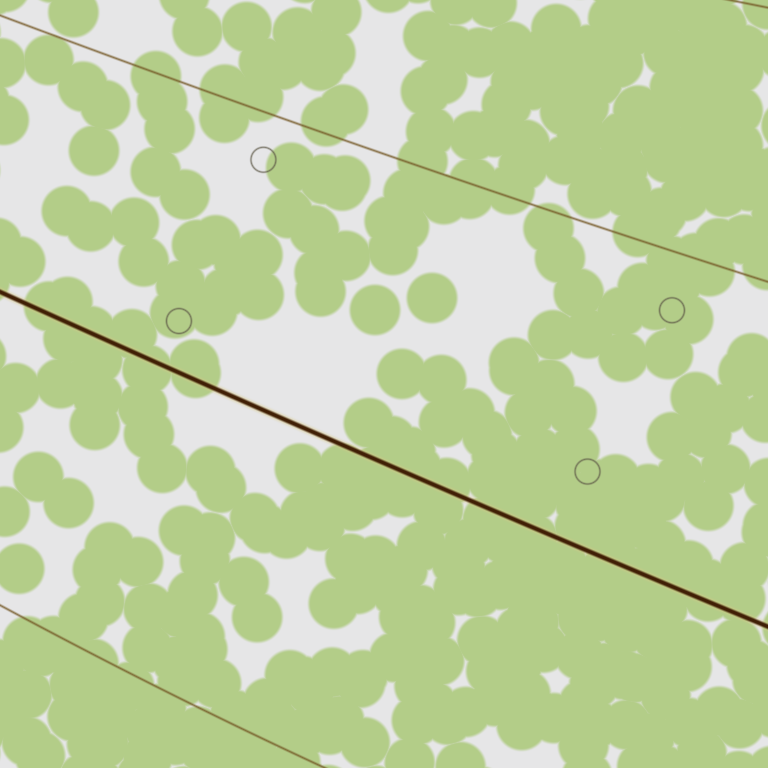
This texture map is drawn by a Shadertoy shader. Its source:

```glsl
// Map of scattered tree canopy: equal green discs merge into clumps on pale grey,
// crossed by brown contour lines and four small ring markers.
// Discs sit on a jittered grid and are kept according to a regional density.

float hash(vec2 p) {
    return fract(sin(dot(p, vec2(127.1, 311.7))) * 43758.5453);
}

vec2 hash2(vec2 p) {
    return vec2(hash(p), hash(p + 57.3));
}

float noise(vec2 p) {
    vec2 i = floor(p), f = fract(p);
    f = f * f * (3.0 - 2.0 * f);
    return mix(mix(hash(i), hash(i + vec2(1, 0)), f.x),
               mix(hash(i + vec2(0, 1)), hash(i + vec2(1, 1)), f.x), f.y);
}

// Soft round region, 1 at its centre
float blob(vec2 p, vec2 centre, vec2 size) {
    vec2 d = (p - centre) / size;
    return exp(-dot(d, d));
}

// Chance that a grid cell holds a tree
float treeDensity(vec2 p) {
    float d = 0.22 + 0.34 * noise(p * 9.0 + 4.0);
    // dense woods
    d += 0.75 * blob(p, vec2(0.95, 0.90), vec2(0.20, 0.22));
    d += 0.75 * blob(p, vec2(0.15, 0.03), vec2(0.24, 0.12));
    d += 0.65 * blob(p, vec2(0.78, 0.16), vec2(0.30, 0.20));
    d += 0.40 * blob(p, vec2(0.65, 0.40), vec2(0.12, 0.12));
    d += 0.25 * blob(p, vec2(0.55, 0.75), vec2(0.14, 0.09));
    // clearings
    d -= 0.70 * blob(p, vec2(0.62, 0.60), vec2(0.07, 0.07));
    d -= 0.60 * blob(p, vec2(0.41, 0.52), vec2(0.06, 0.05));
    d -= 0.40 * blob(p, vec2(0.36, 0.23), vec2(0.10, 0.07));
    d -= 0.35 * blob(p, vec2(0.08, 0.75), vec2(0.10, 0.08));
    return d;
}

// Signed distance to the union of tree discs
float treeDistance(vec2 p) {
    const float cell = 0.04;
    vec2 home = floor(p / cell);
    float d = 1.0;
    for (int y = -1; y <= 1; y++)
    for (int x = -1; x <= 1; x++) {
        vec2 id = home + vec2(x, y);
        vec2 centre = (id + hash2(id + 11.0)) * cell;
        if (hash(id + 83.0) < treeDensity(centre))
            d = min(d, length(p - centre) - 0.0328);
    }
    return d;
}

// Distance to the gently bent line y = k.x + k.y * x + k.z * x * x
float contour(vec2 p, vec3 k) {
    float slope = k.y + 2.0 * k.z * p.x;
    return abs(p.y - k.x - p.x * (k.y + k.z * p.x)) / sqrt(1.0 + slope * slope);
}

// Coverage of a shape with a soft edge
float cover(float d, float soft) {
    return 1.0 - smoothstep(-soft, soft, d);
}

void mainImage(out vec4 fragColor, in vec2 fragCoord) {
    vec2 p = fragCoord / iResolution.y;
    float soft = max(0.0028, 0.7 / iResolution.y);

    // Ground and trees
    vec3 ground = vec3(0.90, 0.90, 0.905);
    vec3 leaf = vec3(0.702, 0.802, 0.535);
    vec3 col = mix(ground, leaf, cover(treeDistance(p), soft));

    // Thin contours
    float thin = contour(p, vec3(0.980, -0.375, 0.028));
    thin = min(thin, contour(p, vec3(0.212, -0.539, 0.09)));
    thin = min(thin, contour(p, vec3(1.19, -0.20, 0.0)));
    col = mix(col, vec3(0.45, 0.34, 0.14), 0.85 * cover(thin - 0.0012, 0.0018));

    // Main contour with a faint warm fringe
    float thick = contour(p, vec3(0.620, -0.456, 0.02));
    col = mix(col, vec3(0.86, 0.80, 0.52), 0.45 * cover(thick - 0.0052, soft));
    col = mix(col, vec3(0.25, 0.12, 0.02), cover(thick - 0.0029, 0.0019));

    // Ring markers on a skewed lattice
    float ring = 1.0;
    for (int j = 0; j < 2; j++)
    for (int i = 0; i < 2; i++) {
        vec2 centre = vec2(0.343, 0.792) + float(i) * vec2(0.532, -0.196)
                    + float(j) * vec2(-0.110, -0.210);
        ring = min(ring, abs(length(p - centre) - 0.0162));
    }
    col = mix(col, vec3(0.36, 0.34, 0.27), 0.85 * cover(ring - 0.0008, 0.0017));

    fragColor = vec4(col, 1.0);
}
```
